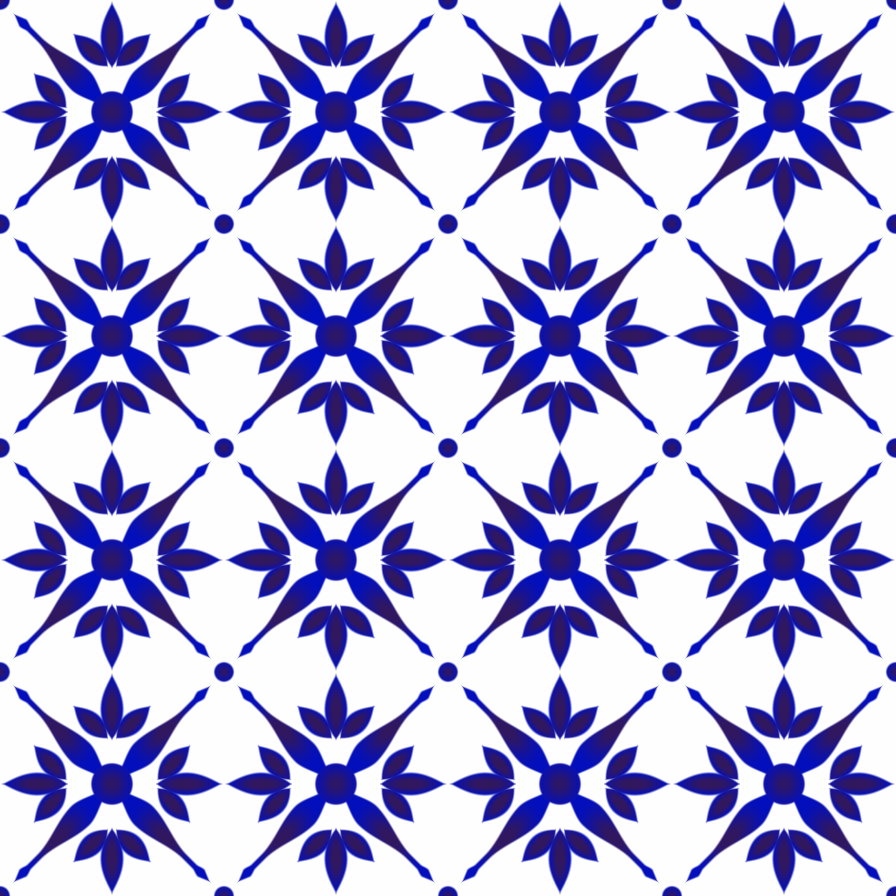
Write a WebGL 2 fragment shader that draws this pattern.

```glsl
#version 300 es
precision highp float;

uniform vec2 u_resolution;
out vec4 fragColor;

const vec3 PAPER = vec3(0.995);
const vec3 BLUE = vec3(0.01, 0.06, 0.74);
const vec3 PLUM = vec3(0.19, 0.09, 0.37);

float edgeWidth;

// Paints an inked shape; warmth runs from blue (0) to plum (1)
void paint(inout vec3 color, float dist, float warmth) {
    float coverage = 1.0 - smoothstep(-edgeWidth, edgeWidth, dist);
    color = mix(color, mix(BLUE, PLUM, warmth), coverage);
}

// Pointed petal from base to tip, plum in the middle and blue at the rim
void paintPetal(inout vec3 color, vec2 p, vec2 base, vec2 tip, float halfWidth) {
    float len = distance(base, tip);
    vec2 axis = (tip - base) / len;
    p -= base;
    float along = dot(p, axis) / len;
    float across = abs(dot(p, vec2(-axis.y, axis.x)));
    float t = clamp(along, 0.0, 1.0);
    float profile = 4.4 * halfWidth * t * pow(1.0 - t, 1.15);
    float dist = max((across - profile) * 0.85, (abs(along - 0.5) - 0.5) * len);
    float q = length(vec2((along - 0.45) / 0.55, across / halfWidth));
    paint(color, dist, 1.0 - smoothstep(0.25, 1.05, q));
}

// Diagonal arm: swollen near the centre, thin stem, arrow point
void paintArm(inout vec3 color, vec2 p) {
    float along = (p.x + p.y) * 0.70711;
    float across = abs(p.x - p.y) * 0.70711;
    float swell = smoothstep(0.03, 0.2, along) * (1.0 - smoothstep(0.2, 0.46, along));
    float halfWidth = 0.012 + 0.046 * swell + 0.009 * smoothstep(0.52, 0.56, along);
    halfWidth = min(halfWidth, (0.614 - along) * 0.42);
    float warmth = smoothstep(0.13, 0.32, along) * (1.0 - smoothstep(0.36, 0.54, along));
    warmth *= 1.0 - 0.5 * smoothstep(0.01, 0.055, across);
    paint(color, (across - halfWidth) * 0.95, warmth);
}

void paintDisc(inout vec3 color, vec2 p, float radius) {
    float r = length(p);
    paint(color, r - radius, 0.9 - 0.7 * smoothstep(0.1, 1.0, r / radius));
}

void main() {
    // Four by four cells, each folded into one eighth
    vec2 uv = gl_FragCoord.xy / u_resolution;
    vec2 p = abs(fract(uv * 4.0) - 0.5);
    p = vec2(max(p.x, p.y), min(p.x, p.y));
    edgeWidth = max(0.006, 3.0 / min(u_resolution.x, u_resolution.y));

    vec3 color = PAPER;
    paintArm(color, p);
    paintPetal(color, p, vec2(0.205, 0.02), vec2(0.347, 0.17), 0.046);
    paintPetal(color, p, vec2(0.2, 0.0), vec2(0.487, 0.0), 0.05);

    // Flower centre and corner dot
    paintDisc(color, p, 0.092);
    paintDisc(color, p - 0.5, 0.043);

    fragColor = vec4(color, 1.0);
}
```
